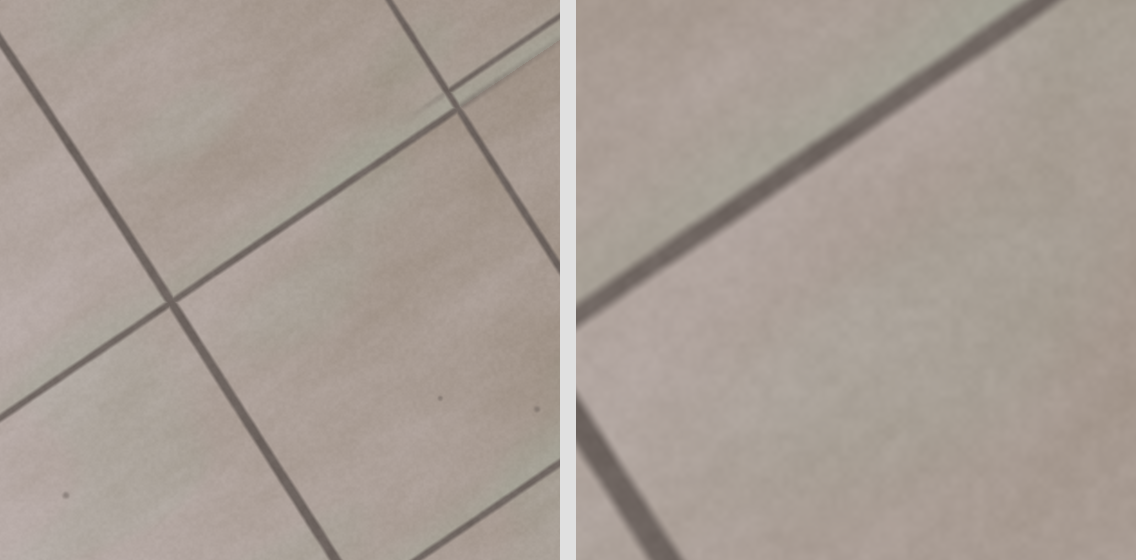
Left, the full canvas; right, a detail of the centre.
Reproduce this texture procedurally as a WebGL 1 fragment shader.

```glsl
precision highp float;
// Large stone floor tiles on a slightly skewed, turned grid with grey joints.
// Each point is mapped to tile coordinates; joints are distances to whole
// numbers there, and the stone is streaked noise with a slow drift of tone.

uniform vec2 u_resolution;

#define CORNER vec2(0.306, 0.460)       // a crossing of two joints
#define SIDE_ROW vec2(0.512, 0.346)     // tile side along the rows
#define SIDE_COL vec2(-0.337, 0.528)    // tile side along the columns
#define JOINT_WIDE 0.0162
#define JOINT_THIN 0.0118
#define SOFTNESS 0.0040
#define SLIP 0.056                      // row joint offset past column one
#define GROUT vec3(0.425, 0.388, 0.370)
#define STONE_ROSE vec3(0.712, 0.664, 0.646)
#define STONE_TAN vec3(0.626, 0.574, 0.530)
#define SHEEN vec3(0.650, 0.650, 0.600)
#define GRAIN 0.034

float hash(vec2 p) {
  vec3 h = fract(vec3(p.xyx) * 0.1031);
  h += dot(h, h.yzx + 33.33);
  return fract((h.x + h.y) * h.z);
}

float noise(vec2 p) {
  vec2 i = floor(p), f = fract(p);
  f = f * f * (3.0 - 2.0 * f);
  return mix(mix(hash(i), hash(i + vec2(1.0, 0.0)), f.x),
             mix(hash(i + vec2(0.0, 1.0)), hash(i + vec2(1.0)), f.x), f.y);
}

float fbm(vec2 p) {
  float sum = 0.0, weight = 0.5;
  for (int i = 0; i < 4; i++) {
    sum += weight * noise(p);
    p = p * 2.03 + 17.3;
    weight *= 0.5;
  }
  return sum / 0.9375;
}

float cross2(vec2 a, vec2 b) { return a.x * b.y - a.y * b.x; }

// Coverage of a soft band of the given width at signed distance d.
float band(float d, float width, float soft) {
  return 1.0 - smoothstep(0.5 * width - soft, 0.5 * width + soft, abs(d));
}

// Sparse dark specks, at most one in each square of a coarse grid.
float specks(vec2 uv) {
  vec2 g = uv * 6.0, cell = floor(g);
  float present = step(0.88, hash(cell + 71.0));
  vec2 center = 0.2 + 0.6 * vec2(hash(cell + 5.0), hash(cell + 29.0));
  float radius = mix(0.02, 0.04, hash(cell + 43.0));
  return present * (1.0 - smoothstep(0.2, 1.5, length(fract(g) - center) / radius));
}

void main() {
  float side = min(u_resolution.x, u_resolution.y);
  vec2 uv = gl_FragCoord.xy / side;
  float soft = max(SOFTNESS, 0.7 / side);

  // Tile coordinates: one unit per tile, with a slight bend in column zero
  vec2 d = uv - CORNER;
  float area = cross2(SIDE_ROW, SIDE_COL);
  vec2 q = vec2(cross2(d, SIDE_COL), cross2(SIDE_ROW, d)) / area;
  float rise = max(q.y, 0.0);
  q.x += 0.012 * rise * rise * (1.0 - clamp(q.x, 0.0, 1.0));
  vec2 tile = floor(q);
  vec2 nearest = floor(q + 0.5);
  vec2 scale = area / vec2(length(SIDE_COL), length(SIDE_ROW));
  vec2 dist = (q - nearest) * scale;

  // Stone: slow drift, streaks along the rows, small shift per tile
  vec2 seed = tile * 7.0 + 40.0;
  float streaks = fbm(vec2(q.x * 2.6, q.y * 10.0) + seed) - 0.5;
  float clouds = fbm(q * vec2(2.5, 4.0) + seed + 90.0) - 0.5;
  float mottle = fbm(q * vec2(16.0, 36.0) + 13.0) - 0.5;
  float drift = 0.02 + 0.66 * uv.x + 0.26 * uv.y;
  float tone = drift + 0.6 * streaks + 0.6 * clouds + 0.25 * mottle;
  vec3 color = mix(STONE_ROSE, STONE_TAN, clamp(tone, -0.1, 1.1));

  // Patches of cooler, greener stone
  float cool = smoothstep(0.45, 0.75, noise(q * vec2(3.0, 5.0) + 60.0));
  color += vec3(-0.010, 0.008, 0.001) * cool;

  // Pale green sheen on the upper side of the row joints
  float above = fract(q.y) * scale.y;
  float sheen = exp(-above * above / 0.0017) * (0.5 + 0.35 * smoothstep(-0.2, 0.9, q.x));
  color = mix(color, SHEEN, sheen * (0.75 + 0.4 * noise(q * vec2(8.0, 20.0) + 30.0)));
  color = mix(color, GROUT, 0.5 * specks(uv));

  // Column joints widen toward the bottom; all edges waver slightly
  float waver = 0.0016 * (noise(uv * 38.0 + 7.0) - 0.5);
  float columnWidth = mix(JOINT_WIDE, JOINT_THIN, clamp(nearest.x, 0.0, 1.0));
  float joint = band(dist.x, columnWidth - 0.002 * q.y + waver, soft);

  // Row joints; past column one the upper row slips, leaving a faint trace
  float upperRow = 1.0 - step(0.5, abs(nearest.y));
  float slipped = upperRow * step(1.0, q.x);
  float trace = mix(0.95, 0.5 - 0.25 * smoothstep(1.0, 1.3, q.x), slipped);
  float rowSoft = soft * mix(1.0, 1.4, slipped);
  joint = max(joint, trace * band(dist.y, JOINT_THIN + waver, rowSoft));
  float slipStrength = upperRow * max(0.9 * step(1.0, q.x), 0.3 * smoothstep(0.82, 1.0, q.x));
  joint = max(joint, slipStrength * band(dist.y - SLIP * scale.y, 0.8 * JOINT_THIN, soft));

  vec3 grout = GROUT + 0.06 * (fbm(uv * 45.0) - 0.5);
  color = mix(color, grout, joint);

  // Fine grain over everything
  float grain = 0.6 * noise(uv * 150.0) + 0.4 * noise(uv * 310.0 + 11.0) - 0.5;
  gl_FragColor = vec4(color + GRAIN * grain, 1.0);
}
```
